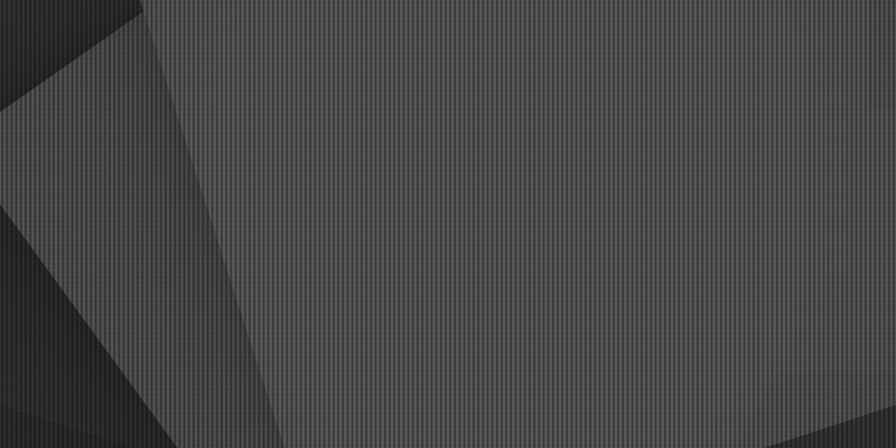
Reproduce this background procedurally as a Shadertoy shader.

```glsl
const float COLUMNS = 96.0;       // stripes per canvas height
const float ROWS = 96.0;          // weave rows per canvas height
const float COLUMN_DEPTH = 0.265;
const float ROW_DEPTH = 0.03;
const float SHEET_GREY = 0.294;
const float PANEL_GREY = 0.274;
const float CORNER_GREY = 0.172;
const float PANEL_SHADOW = 0.042;
const float CORNER_SHADOW = 0.036;
const float FOLD_SHADE = 0.018;
const float FACET_SHADE = 0.01;
const float VIGNETTE = 0.025;

// Signed distance to the line a-b, positive on its left side
float lineSide(vec2 p, vec2 a, vec2 b) {
    vec2 d = normalize(b - a);
    return d.x * (p.y - a.y) - d.y * (p.x - a.x);
}

float cover(float dist, float pixel) {
    return smoothstep(-0.6 * pixel, 0.6 * pixel, dist);
}

// Shadow that fades with distance from an edge
float shadow(float dist, float reach) {
    return exp(-max(dist, 0.0) / reach);
}

// Cosine ripple averaged over one pixel
float ripple(float x, float frequency, float pixel) {
    float halfStep = 3.14159 * min(frequency * pixel, 1.0);
    return cos(6.28318 * frequency * x) * sin(halfStep) / halfStep;
}

void mainImage(out vec4 fragColor, in vec2 fragCoord) {
    float pixel = 1.0 / iResolution.y;
    vec2 p = fragCoord / iResolution.xy * vec2(2.0, 1.0);

    // Distances to the paper edges
    float sheet = lineSide(p, vec2(0.3125, 1.0), vec2(0.635, 0.0));
    float topLeft = lineSide(p, vec2(0.0, 0.75), vec2(0.357, 1.0));
    float lowLeft = lineSide(p, vec2(0.396, 0.0), vec2(0.0, 0.544));
    float lowFold = lineSide(p, vec2(0.0, 0.096), vec2(0.30, 0.0));
    float lowRight = lineSide(p, vec2(2.0, 0.096), vec2(1.706, 0.0));

    // Left panel, shaded beneath the main sheet
    float grey = PANEL_GREY - PANEL_SHADOW * shadow(-sheet, 0.11);

    // Dark corners, shaded along their inner edges
    float topGrey = CORNER_GREY - CORNER_SHADOW * shadow(topLeft, 0.08);
    float lowGrey = CORNER_GREY - CORNER_SHADOW * shadow(lowLeft, 0.12);
    lowGrey -= FOLD_SHADE * cover(-lowFold, pixel);
    grey = mix(grey, topGrey, cover(topLeft, pixel));
    grey = mix(grey, lowGrey, cover(lowLeft, pixel));

    // Main sheet with faint facets on the right
    float vignette = smoothstep(0.6, 1.2, length(p - vec2(1.15, 0.6)));
    float sheetGrey = SHEET_GREY - VIGNETTE * vignette;
    float lowFacet = min(lineSide(p, vec2(1.74, 0.172), vec2(1.64, 0.0)), 0.172 - p.y);
    float topFacet = min(lineSide(p, vec2(2.0, 0.76), vec2(1.94, 0.84)),
                         lineSide(p, vec2(1.94, 0.84), vec2(1.98, 1.0)));
    sheetGrey -= FACET_SHADE * cover(lowFacet, pixel);
    sheetGrey -= FACET_SHADE * cover(-topFacet, pixel) * step(1.94, p.x) * step(0.76, p.y);
    sheetGrey = mix(sheetGrey, CORNER_GREY, cover(lowRight, pixel));
    grey = mix(grey, sheetGrey, cover(sheet, pixel));

    // Woven stripes
    float weave = 1.0 + COLUMN_DEPTH * ripple(p.x, COLUMNS, 2.0 / iResolution.x)
                      + ROW_DEPTH * ripple(p.y, ROWS, pixel);
    fragColor = vec4(vec3(grey * weave), 1.0);
}
```
